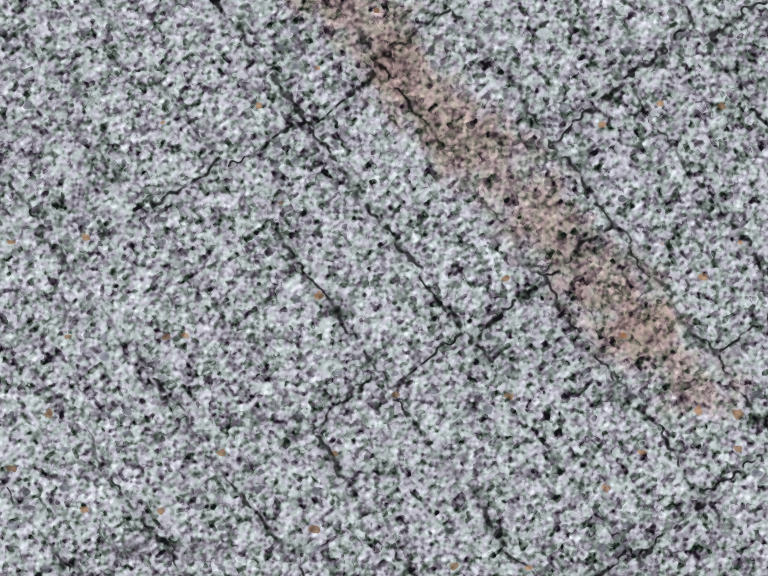
Write a WebGL 1 fragment shader that draws this texture.

```glsl
precision highp float;
uniform vec2 u_resolution;

// Lengths are fractions of the canvas height
const vec2 ALONG = vec2(0.6, -0.8), ACROSS = vec2(0.8, 0.6);
const float BAND_WIDTH = 0.16, BAND_START = 0.10;
const float JOINT_SPACING = 0.47, JOINT_START = -0.33;
const float GRAIN_SCALE = 80.0, FINE_SCALE = 185.0, CLUMP_SCALE = 55.0;
const float BUMP_SCALE = 125.0, BUMP_REACH = 0.005;
const float PIT_SCALE = 95.0, PEBBLE_SCALE = 30.0, PEBBLE_SHARE = 0.13;
const float BASE_TONE = 0.69, KNEE = 0.70;
const vec3 STONE_TINT = vec3(0.975, 1.0, 1.03);
const vec3 GREEN_SHIFT = vec3(-0.015, 0.015, -0.012);
const vec3 PURPLE_SHIFT = vec3(0.012, -0.016, 0.018);
const vec3 STAIN_TINT = vec3(0.92, 0.81, 0.76);
const vec3 SLATE = vec3(0.42, 0.43, 0.47), RUST = vec3(0.56, 0.44, 0.34);
const vec2 STAIN_TOP = vec2(0.595, 1.0), STAIN_END = vec2(1.20, 0.33);
const vec2 LIGHT = vec2(-0.6, 0.8);

vec2 hash2(vec2 p) {
    vec3 q = fract(p.xyx * vec3(0.1031, 0.1030, 0.0973));
    q += dot(q, q.yzx + 33.33);
    return fract((q.xx + q.yz) * q.zy);
}

float hash(vec2 p) { return hash2(p + 17.0).x; }

float noise(vec2 p) {
    vec2 i = floor(p), f = fract(p);
    f = f * f * (3.0 - 2.0 * f);
    float lower = mix(hash(i), hash(i + vec2(1.0, 0.0)), f.x);
    float upper = mix(hash(i + vec2(0.0, 1.0)), hash(i + 1.0), f.x);
    return mix(lower, upper, f.y);
}

// Noise on a turned lattice
float speckle(vec2 p, float scale) {
    return noise(scale * vec2(dot(p, ALONG), dot(p, ACROSS)) + scale);
}

// Softly blended cells: x = random tone, y = gap darkness
vec2 grains(vec2 p) {
    vec2 cell = floor(p);
    float tone = 0.0, total = 0.0, nearest = 4.0;
    for (int k = 0; k < 9; k++) {
        float row = floor((float(k) + 0.5) / 3.0);
        vec2 id = cell + vec2(float(k) - 3.0 * row, row) - 1.0;
        vec2 offset = p - id - hash2(id);
        float d2 = dot(offset, offset);
        float weight = exp(-24.0 * d2);
        tone += weight * hash(id + 41.0);
        total += weight;
        nearest = min(nearest, d2);
    }
    return vec2(tone / total, smoothstep(0.35, 0.8, sqrt(nearest)));
}

// Distance to the nearest whole number
float toLine(float x) { return 0.5 - abs(fract(x) - 0.5); }

float crackLine(float dist, float width) {
    float core = 1.0 - smoothstep(width * 0.3, width * 1.5, dist);
    return 0.7 * core + 0.3 * exp(-dist / (width * 2.5));
}

// Long parallel cracks joined by staggered short ones
float cracks(vec2 p) {
    vec2 wander = vec2(noise(p * 20.0), noise(p * 20.0 + 50.0)) - 0.5;
    vec2 jag = vec2(speckle(p, 85.0), speckle(p + 3.0, 85.0)) - 0.5;
    vec2 q = p + 0.017 * wander + 0.014 * jag;
    float band = (dot(q, ACROSS) - BAND_START) / BAND_WIDTH;
    float column = floor(band);
    float start = JOINT_START + 0.29 * step(6.5, column);
    start += 0.09 * (hash(vec2(column, 3.0)) - 0.5);
    float joint = (dot(q, ALONG) - start) / JOINT_SPACING;
    float present = mix(0.4, 1.0, step(2.5, column));
    float width = mix(0.002, 0.0055, noise(p * 14.0 + 7.0));
    float broken = smoothstep(0.2, 0.7, noise(p * 9.0 + 20.0));
    float rough = 0.25 + 0.75 * smoothstep(0.2, 0.6, speckle(p, 100.0));
    float lengthwise = crackLine(toLine(band) * BAND_WIDTH, width);
    float crosswise = crackLine(toLine(joint) * JOINT_SPACING, width);
    return rough * max(lengthwise * (0.25 + 0.7 * broken), crosswise * present);
}

float stain(vec2 p) {
    vec2 axis = STAIN_END - STAIN_TOP, rel = p - STAIN_TOP;
    float along = dot(rel, axis) / dot(axis, axis);
    float dist = length(rel - axis * min(along, 1.0));
    dist += 0.05 * (noise(p * 13.0) - 0.5) + 0.05 * (speckle(p, 50.0) - 0.5);
    return (1.0 - smoothstep(0.02, 0.095, dist)) * (0.7 + 0.5 * noise(p * 9.0 + 4.0));
}

// Sparse smooth stones: rgb = colour, a = coverage
vec4 pebbles(vec2 p) {
    vec2 id = floor(p);
    vec2 offset = fract(p) - mix(vec2(0.35), vec2(0.65), hash2(id + 5.0));
    offset.y *= mix(1.0, 1.5, hash(id + 53.0));
    float radius = mix(0.12, 0.27, hash(id + 13.0));
    float edge = length(offset) + 0.2 * (noise(p * 5.0) - 0.5);
    float cover = 1.0 - smoothstep(radius - 0.05, radius + 0.05, edge);
    vec3 colour = mix(SLATE, RUST, step(0.8, hash(id + 47.0)));
    colour *= 0.75 + 0.5 * hash(id + 29.0);
    return vec4(colour, cover * step(hash(id + 71.0), PEBBLE_SHARE));
}

void main() {
    vec2 p = gl_FragCoord.xy / u_resolution.y;
    // Grey tone of the rough surface
    vec2 ragged = vec2(speckle(p, 150.0), speckle(p + 5.0, 150.0)) - 0.5;
    vec2 grain = grains(p * GRAIN_SCALE + 1.1 * ragged);
    float bump = speckle(p, BUMP_SCALE) - speckle(p + LIGHT * BUMP_REACH, BUMP_SCALE);
    float tone = BASE_TONE + 0.28 * (grain.x - 0.5) - 0.09 * grain.y + 0.36 * bump;
    tone += 0.42 * (speckle(p, FINE_SCALE) - 0.5);
    tone += 0.18 * (speckle(p, CLUMP_SCALE) - 0.5) + 0.07 * (noise(p * 6.0 + 12.0) - 0.5);
    tone -= 0.30 * smoothstep(0.62, 0.85, speckle(p + 0.004 * ragged, PIT_SCALE));
    tone -= 0.4 * max(tone - KNEE, 0.0);
    // Colour shifts, stones, stain and cracks
    float hueMix = smoothstep(0.25, 0.75, speckle(p, 90.0 + 1.0));
    vec3 colour = tone * STONE_TINT + mix(GREEN_SHIFT, PURPLE_SHIFT, hueMix) * (1.5 - tone);
    vec4 pebble = pebbles(p * PEBBLE_SCALE);
    colour = mix(colour, pebble.rgb * (0.7 + 0.5 * tone), 0.8 * pebble.a);
    colour *= mix(vec3(1.0), STAIN_TINT, stain(p)) * (1.0 - 0.75 * cracks(p));
    gl_FragColor = vec4(clamp(colour, vec3(0.07, 0.08, 0.10), vec3(0.95)), 1.0);
}
```
